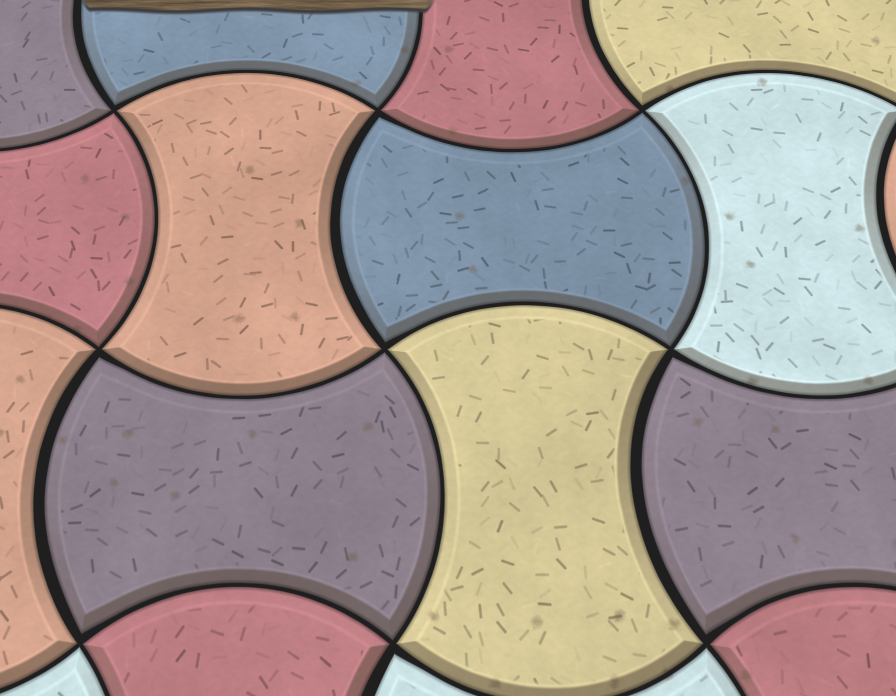
This pattern is drawn by a Shadertoy shader. Its source:

```glsl
const float BULGE = 0.18;          // arc height, in tile widths
const float RADIUS = (0.25 + BULGE * BULGE) / (2.0 * BULGE);
const float GAP = 0.007;           // half joint between tiles
const float WIDE_GAP = 0.024;      // extra joint left of the wide tiles
const float RIM = 0.048;           // bevel width
const float DASH_GRID = 15.0;      // stamped dashes per tile width
const float DASH_HALF = 0.27;      // dash half length, in dash cells
const float DASH_WIDTH = 0.065;
const float STAIN_GRID = 5.0;
const vec3 JOINT = vec3(0.12, 0.12, 0.125);
const vec3 RIM_DIRT = vec3(0.43, 0.36, 0.29);
const vec3 WOOD = vec3(0.45, 0.38, 0.29);

// blue, purple, orange, yellow, red, white
const vec3 PALETTE[6] = vec3[6](
    vec3(0.49, 0.57, 0.65), vec3(0.56, 0.51, 0.56), vec3(0.83, 0.64, 0.55),
    vec3(0.83, 0.78, 0.59), vec3(0.72, 0.48, 0.50), vec3(0.78, 0.87, 0.88));

// palette index by column, rows from the bottom up
const int TILE_COLOUR[20] = int[20](
    5, 4, 5, 4, 5,
    2, 1, 3, 1, 2,
    4, 2, 0, 5, 2,
    1, 0, 4, 3, 0);

vec3 hash3(vec2 p) {
    vec3 q = fract(p.xyx * vec3(0.1031, 0.1030, 0.0973));
    q += dot(q, q.yxz + 33.33);
    return fract((q.xxy + q.yzz) * q.zyx);
}

// Mild perspective: canvas to tile coordinates
vec2 toTiles(vec2 uv) {
    float t = uv.y - 0.498;
    return vec2((uv.x - 0.553 + 0.028 * t) / (0.411 - 0.092 * t),
                t * (2.668 + 0.719 * t));
}

// Axe-head tile: two convex sides, two concave sides
float axeDistance(vec2 q, bool wide) {
    vec2 a = abs(wide ? q : q.yx);
    float convex = length(a - vec2(0.5 + BULGE - RADIUS, 0.0)) - RADIUS;
    float concave = RADIUS - length(a - vec2(0.0, 0.5 - BULGE + RADIUS));
    return max(convex, concave);
}

float layeredSines(vec2 p) {
    float sum = 0.0, amp = 0.5;
    for (int i = 0; i < 5; i++) {
        sum += amp * sin(p.x + 1.7 * sin(p.y)) * sin(p.y + 1.3 * sin(p.x * 0.8));
        p = mat2(1.5, 1.1, -1.1, 1.5) * p + 2.3;
        amp *= 0.6;
    }
    return sum;
}

// Short strokes at random angles: x = coverage, y = tone
vec2 dashes(vec2 p, float px) {
    p *= DASH_GRID;
    vec2 result = vec2(0.0), cell = floor(p);
    for (int k = 0; k < 9; k++) {
        vec2 id = cell + vec2(k % 3 - 1, k / 3 - 1);
        vec3 h = hash3(id + 40.0);
        vec2 d = p - id - 0.15 - 0.7 * h.xy;
        vec2 dir = vec2(cos(h.z * 6.283), sin(h.z * 6.283));
        d -= dir * clamp(dot(d, dir), -DASH_HALF, DASH_HALF);
        float soft = max(px * DASH_GRID, 0.05);
        float ink = 1.0 - smoothstep(DASH_WIDTH - soft, DASH_WIDTH + soft, length(d));
        ink *= step(0.22, fract(h.x * 17.0 + h.z));
        if (ink > result.x) result = vec2(ink, fract(h.y * 13.0));
    }
    return result;
}

// Sparse cellular smudges
float stains(vec2 p) {
    p *= STAIN_GRID;
    vec3 h = hash3(floor(p) + 71.0);
    vec2 d = fract(p) - 0.3 - 0.4 * h.xy;
    d += 0.04 * layeredSines(p * 14.0);
    return step(0.82, h.z) * (1.0 - smoothstep(0.02, 0.13, length(d)));
}

void mainImage(out vec4 fragColor, in vec2 fragCoord) {
    vec2 uv = fragCoord / iResolution.y;
    vec2 p = toTiles(uv);
    float px = 2.0 / iResolution.y;

    // Nearest tile
    float dist = 9.0;
    vec2 tile = vec2(0.0), local = vec2(0.0);
    bool wide = false;
    for (int k = 0; k < 9; k++) {
        vec2 id = floor(p) + vec2(k % 3 - 1, k / 3 - 1);
        vec2 q = p - id - 0.5;
        bool w = mod(id.x + id.y, 2.0) < 0.5;
        float gap = GAP + 0.002 * layeredSines(p * 5.0 + id);
        if (w) gap += WIDE_GAP * smoothstep(0.38, 0.6, -q.x) * (0.5 + 0.7 * hash3(id + 9.0).x);
        float d = axeDistance(q, w) + gap;
        if (d < dist) { dist = d; tile = id; local = q; wide = w; }
    }

    // Base colour, mottling and wear
    ivec2 slot = clamp(ivec2(tile) + 2, ivec2(0), ivec2(4, 3));
    vec3 colour = PALETTE[TILE_COLOUR[slot.y * 5 + slot.x]];
    colour *= 0.98 + 0.05 * hash3(tile + 20.0).y;
    colour *= 1.0 + 0.06 * layeredSines(p * 4.0 + tile) + 0.025 * layeredSines(p * 75.0);
    float face = 1.0 - smoothstep(-RIM - 0.015, -RIM, dist);
    vec2 dash = dashes(p, px);
    colour *= 1.0 + face * dash.x * mix(-0.32, 0.04, dash.y);
    colour = mix(colour, RIM_DIRT, 0.4 * stains(p));

    // Bevel, lit from above
    vec2 e = vec2(0.004, 0.0);
    vec2 normal = normalize(vec2(
        axeDistance(local + e, wide) - axeDistance(local - e, wide),
        axeDistance(local + e.yx, wide) - axeDistance(local - e.yx, wide)) + 1e-6);
    float lit = 0.5 + 0.5 * dot(normal, normalize(vec2(-0.35, 1.0)));
    float rim = smoothstep(-RIM - px, -RIM + 0.006 + px, dist);
    vec3 bevel = mix(mix(colour, RIM_DIRT, 0.45) * 0.88, colour * 1.01, smoothstep(0.0, 0.85, lit));
    colour = mix(colour, bevel, rim);
    colour *= 1.0 + 0.07 * (1.0 - smoothstep(0.0, 0.008 + px, abs(dist + RIM)));
    colour *= 1.0 - 0.3 * smoothstep(-0.014, 0.0, dist);
    colour = mix(JOINT, colour, 1.0 - smoothstep(-px, px, dist));

    // Timber edging along the top
    float span = smoothstep(0.11, 0.13, uv.x) * (1.0 - smoothstep(0.61, 0.63, uv.x));
    float edging = uv.y - 1.004 + 0.019 * span + 0.002 * sin(uv.x * 31.0);
    colour = mix(colour, JOINT * 2.0, span * smoothstep(-0.006, 0.0, edging));
    colour = mix(colour, WOOD * (1.0 + 0.3 * layeredSines(uv * vec2(20.0, 300.0))),
                 span * smoothstep(0.001, 0.004, edging));
    fragColor = vec4(colour, 1.0);
}
```
